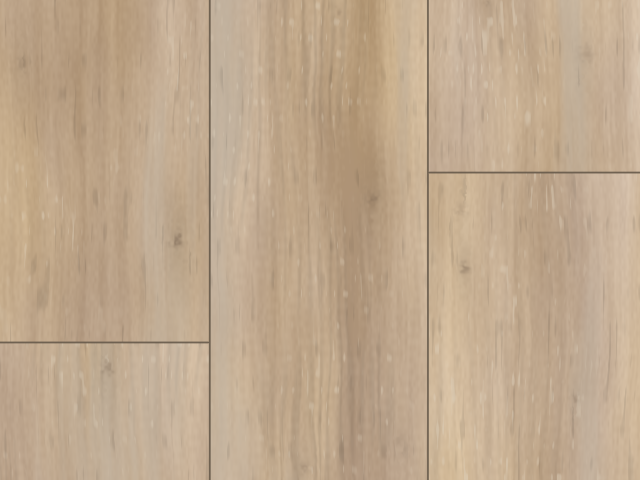
A Shadertoy shader for this texture:

```glsl
// Pale oak floor: three columns of staggered planks with grain, knots and thin dark joints.

const vec2 PLANK = vec2(0.4545, 1.6);        // size, in canvas heights
const vec2 FIRST_JOINT = vec2(-0.0175, 0.2865);
const float STAGGER = 0.977;                 // joint shift per column
const float JOINT_HALF_WIDTH = 0.0019;

const vec3 TAN = vec3(0.725, 0.625, 0.515);
const vec3 CREAM = vec3(0.835, 0.745, 0.635);
const vec3 WARMTH = vec3(0.004, -0.003, -0.026);
const vec3 GREY = vec3(0.745, 0.69, 0.62);
const vec3 PORE = vec3(0.87, 0.82, 0.74);
const vec3 KNOT = vec3(0.47, 0.39, 0.32);
const vec3 JOINT = vec3(0.40, 0.35, 0.29);

float hash(vec2 p) {
    return fract(sin(dot(p, vec2(127.1, 311.7))) * 43758.545);
}

float noise(vec2 p) {
    vec2 i = floor(p), f = fract(p);
    f = f * f * (3.0 - 2.0 * f);
    float low = mix(hash(i), hash(i + vec2(1, 0)), f.x);
    float high = mix(hash(i + vec2(0, 1)), hash(i + vec2(1, 1)), f.x);
    return mix(low, high, f.y);
}

float fbm(vec2 p) {
    float sum = 0.0, amp = 0.5;
    for (int i = 0; i < 4; i++) {
        sum += amp * noise(p);
        p = p * 2.03 + 17.3;
        amp *= 0.5;
    }
    return sum / 0.9375;
}

float bell(float x) {
    return exp(-x * x);
}

// Adds knots: x is the sideways push on the grain, y the dark core, z the soft halo.
vec3 knots(vec2 p, vec2 id) {
    vec3 total = vec3(0.0);
    for (int i = 0; i < 5; i++) {
        vec2 key = id * 7.0 + float(i) * vec2(3.7, 5.3);
        vec2 center = PLANK * vec2(mix(0.12, 0.9, hash(key)), hash(key + 1.9));
        float size = mix(0.005, 0.011, hash(key + 4.1));
        float strength = mix(0.25, 0.9, hash(key + 6.7));
        vec2 d = (p - center) / size;
        d += 1.6 * (vec2(noise(p * 130.0), noise(p * 130.0 + 31.0)) - 0.5);
        float core = bell(d.x) * bell(0.7 * d.y);
        float halo = bell(0.4 * d.x) * bell(0.11 * d.y);
        float push = 0.5 * size * halo * clamp(d.x, -1.0, 1.0);
        total += vec3(push, strength * core, strength * halo);
    }
    return total;
}

vec3 wood(vec2 p, vec2 id) {
    float seed = hash(id + 8.3);
    vec3 knot = knots(p, id);

    // Grain coordinates, bent by slow waves and by the knots
    vec2 g = p + vec2(seed * 23.0, seed * 41.0);
    float bend = fbm(g * vec2(5.0, 2.2)) - 0.5;
    g.x += 0.035 * bend - knot.x;

    float broad = fbm(g * vec2(8.0, 0.8));
    float streak = fbm(g * vec2(48.0, 1.8));
    float fiber = noise(g * vec2(190.0, 9.0));
    float speck = noise(g * vec2(240.0, 80.0));
    float cloud = fbm(g * vec2(5.0, 3.0) + 9.0);

    // Base tone, with a darker heart band along each plank
    float heart = bell((p.x / PLANK.x - mix(0.5, 0.7, seed) + 0.3 * bend) / 0.15);
    float tone = 0.66 + 1.7 * (broad - 0.5) + 0.7 * (streak - 0.5) - 0.45 * heart;
    tone += 0.8 * (cloud - 0.5) + 0.25 * (fiber - 0.5) + 0.24 * (speck - 0.5);
    tone += 0.2 * (hash(id + 2.7) - 0.5);
    vec3 color = mix(TAN, CREAM, clamp(tone, -0.4, 1.25));
    color += WARMTH * 4.0 * (fbm(g * vec2(7.0, 1.4) + 33.0) - 0.5);

    // Growth lines, bolder on some planks
    float wave = 230.0 * g.x + 26.0 * fbm(g * vec2(14.0, 1.1));
    float figure = 0.5 + 0.5 * sin(wave);
    float boldness = mix(0.02, 0.08, seed * seed) * smoothstep(0.4, 0.65, cloud);
    color *= 1.0 - boldness * figure * figure;

    // Grey weathering in long bands and along the left side of odd columns
    float weather = smoothstep(0.54, 0.76, fbm(g * vec2(11.0, 0.9) + 50.0));
    float side = mod(id.x, 2.0) * (1.0 - smoothstep(0.02, 0.11, p.x + 0.2 * bend));
    float greyness = max(0.6 * weather, 0.8 * side) * (0.3 + streak);
    color = mix(color, GREY, min(greyness, 1.0));

    // Pale filled pores and short dark dashes
    float pore = smoothstep(0.74, 0.95, noise(g * vec2(170.0, 30.0) + 70.0));
    color = mix(color, PORE, 0.45 * pore * smoothstep(0.35, 0.65, cloud));
    float dash = smoothstep(0.76, 0.97, noise(g * vec2(150.0, 14.0) + 120.0));
    color *= 1.0 - 0.08 * dash;

    // Knots
    color *= 1.0 - 0.09 * min(knot.z, 1.0) * (0.2 + 1.4 * streak);
    return mix(color, KNOT, 0.6 * min(knot.y, 1.0));
}

// Distance from a point in a plank to its nearest edge
float edgeDistance(vec2 p) {
    vec2 d = min(p, PLANK - p);
    return min(d.x, d.y);
}

void mainImage(out vec4 fragColor, in vec2 fragCoord) {
    vec2 p = fragCoord / iResolution.y - FIRST_JOINT;
    float pixel = 1.0 / iResolution.y;
    float column = floor(p.x / PLANK.x);
    p.y -= column * STAGGER;
    vec2 id = vec2(column, floor(p.y / PLANK.y));
    vec2 local = p - id * PLANK;

    // Wood, then the joint line
    float edge = edgeDistance(local);
    float joint = 1.0 - smoothstep(-0.7 * pixel, 0.7 * pixel, edge - JOINT_HALF_WIDTH);
    fragColor = vec4(mix(wood(local, id), JOINT, 0.9 * joint), 1.0);
}
```
